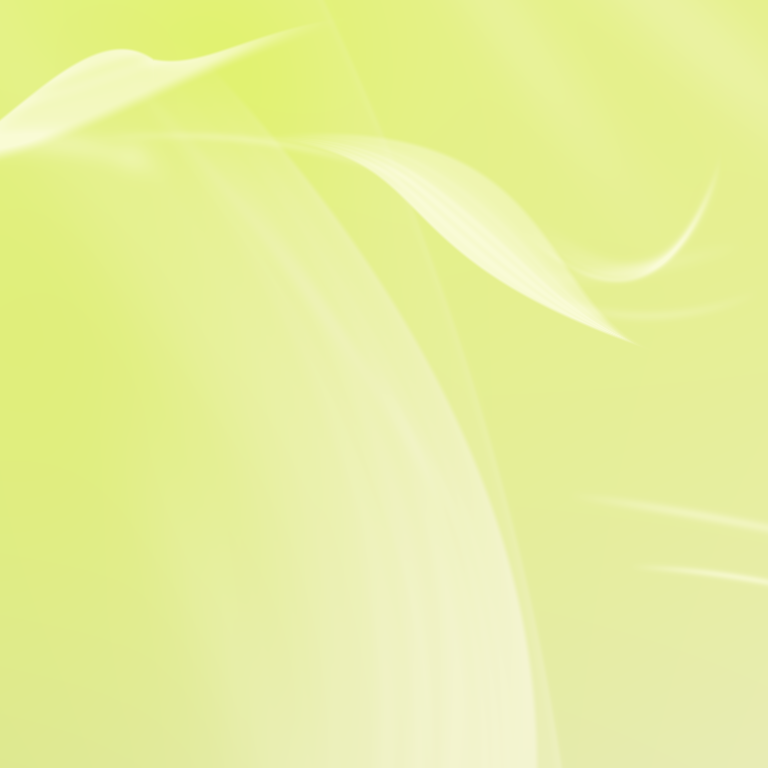
Write a three.js fragment shader that draws this background.

```glsl
varying vec2 vUv;

float hash(float n) {
  n = fract(n * 0.1031);
  n *= n + 33.33;
  return fract(n * (n + n));
}

float noise(float x) {
  float cell = floor(x);
  return mix(hash(cell), hash(cell + 1.0), smoothstep(0.0, 1.0, x - cell));
}

// Height, slope and parameter of a cubic curve whose x always increases
vec3 curveAt(float x, vec2 a, vec2 b, vec2 c, vec2 d) {
  float low = 0.0, high = 1.0;
  for (int i = 0; i < 16; i++) {
    float t = 0.5 * (low + high), s = 1.0 - t;
    float cx = s * s * s * a.x + 3.0 * s * t * (s * b.x + t * c.x) + t * t * t * d.x;
    if (cx < x) low = t;
    else high = t;
  }
  float t = 0.5 * (low + high), s = 1.0 - t;
  vec2 p = s * s * s * a + 3.0 * s * t * (s * b + t * c) + t * t * t * d;
  vec2 v = s * s * (b - a) + 2.0 * s * t * (c - b) + t * t * (d - c);
  return vec3(p.y, v.y / max(v.x, 0.001), t);
}

// Signed distance above a curve
float above(vec2 p, vec3 curve) {
  return (p.y - curve.x) / sqrt(1.0 + curve.y * curve.y);
}

float glow(float d, float width) {
  return exp(-d * d / (width * width));
}

// Thin thread that fades at both ends
float strand(vec2 p, vec2 a, vec2 b, vec2 c, vec2 d, float width) {
  vec3 curve = curveAt(p.x, a, b, c, d);
  return glow(above(p, curve), width) * sin(3.14159 * curve.z);
}

// Soft straight light ray through a point
float beam(vec2 p, vec2 origin, vec2 dir, float width) {
  vec2 q = p - origin;
  return glow((q.x * dir.y - q.y * dir.x) / length(dir), width);
}

vec3 background(vec2 p) {
  vec3 bottom = mix(vec3(0.87, 0.91, 0.57), vec3(0.91, 0.925, 0.71), p.x);
  vec3 top = mix(vec3(0.89, 0.95, 0.50), vec3(0.90, 0.94, 0.55), p.x);
  vec3 col = mix(bottom, top, 1.0 - pow(1.0 - p.y, 1.6));
  col = mix(col, vec3(0.88, 0.95, 0.41), 0.75 * exp(-dot(p - vec2(0.31, 0.92), p - vec2(0.31, 0.92)) * 35.0));
  vec2 q = (p - vec2(0.08, 0.55)) * vec2(1.0, 0.7);
  return mix(col, vec3(0.87, 0.93, 0.45), 0.6 * exp(-dot(q, q) * 18.0));
}

float sweepLight(vec2 p) {
  // Broad veil with a sharp right edge
  float y2 = p.y * p.y;
  float d = 0.70 - 0.51 * y2 - p.x;
  float steep = sqrt(1.0 + 1.04 * y2);
  float edge = smoothstep(-0.004, 0.005, d / steep);
  float fade = 1.0 - smoothstep(0.72, 0.97, p.y);
  float fibres = 0.88 + 0.16 * noise(d * 45.0 + p.y * 4.0) + 0.06 * noise(d * 130.0);
  float strength = mix(0.88, 0.32, smoothstep(0.0, 0.85, p.y));
  float light = edge * strength * fibres * fade * glow(max(d - 0.06, 0.0), mix(0.27, 0.19, p.y));
  light += 0.09 * edge * glow(d, 0.012) * fade;

  // Outer fold and inner crease
  float outer = 0.732 - 0.15 * p.y - 0.16 * y2 - p.x;
  float fold = smoothstep(-0.003, 0.004, outer) * (1.0 - edge);
  light += fold * (0.09 + 0.24 * (1.0 - p.y) * (1.0 - p.y)) * glow(outer, 0.10);
  light += 0.12 * glow(outer - 0.004, 0.006) * (1.0 - 0.5 * p.y);
  float crease = 0.74 - 0.34 * p.y - 0.33 * y2 - p.x;
  light += 0.13 * glow(crease, 0.014) * smoothstep(0.25, 0.45, p.y) * fade;
  return light;
}

float leftRibbon(vec2 p) {
  vec3 crest = p.x < 0.2
    ? curveAt(p.x, vec2(0.0, 0.844), vec2(0.07, 0.90), vec2(0.14, 0.965), vec2(0.20, 0.923))
    : curveAt(p.x, vec2(0.20, 0.923), vec2(0.27, 0.91), vec2(0.33, 0.965), vec2(0.47, 0.98));
  vec3 hem = curveAt(p.x, vec2(0.0, 0.80), vec2(0.14, 0.84), vec2(0.27, 0.93), vec2(0.47, 0.98));
  float up = above(p, hem), down = -above(p, crest);
  float body = smoothstep(-0.012, 0.008, up) * smoothstep(-0.002, 0.003, down);
  float light = body * (0.62 + 0.2 * glow(down, 0.012) + 0.12 * noise(up * 90.0 + p.x * 9.0));
  light *= 1.0 - smoothstep(0.24, 0.46, p.x);
  // Misty underside
  light += 0.35 * strand(p, vec2(-0.15, 0.77), vec2(0.0, 0.84), vec2(0.12, 0.82), vec2(0.23, 0.77), 0.018);
  return light + 0.18 * exp(-dot(p - vec2(0.175, 0.798), p - vec2(0.175, 0.798)) * 1500.0);
}

float rightRibbon(vec2 p) {
  vec3 crest = curveAt(p.x, vec2(0.326, 0.822), vec2(0.78, 0.87), vec2(0.68, 0.56), vec2(0.90, 0.528));
  vec3 hem = curveAt(p.x, vec2(0.326, 0.822), vec2(0.60, 0.80), vec2(0.46, 0.66), vec2(0.90, 0.528));
  float up = above(p, hem), down = -above(p, crest);
  float body = smoothstep(-0.002, 0.003, up) * smoothstep(-0.003, 0.005, down);
  float across = clamp(up / max(up + down, 0.001), 0.0, 1.0);
  float silk = mix(0.92, 0.48, smoothstep(0.25, 0.85, across)) + 0.16 * (noise(across * 14.0 + p.x * 5.0) - 0.5);
  float light = body * silk * smoothstep(0.32, 0.56, p.x) * (1.0 - smoothstep(0.78, 0.90, p.x));
  light += 0.3 * strand(p, vec2(0.12, 0.82), vec2(0.28, 0.83), vec2(0.40, 0.82), vec2(0.55, 0.76), 0.006);
  // Curling tail threads
  for (int i = 0; i < 4; i++) {
    float k = float(i);
    vec2 shift = vec2(0.004, 0.007) * k;
    light += (0.42 - 0.08 * k) * strand(p, vec2(0.68, 0.70) + shift, vec2(0.80, 0.59) + shift,
      vec2(0.88, 0.62) + shift, vec2(0.94, 0.79), 0.004 + 0.001 * k);
  }
  light += 0.25 * strand(p, vec2(0.72, 0.61), vec2(0.80, 0.58), vec2(0.90, 0.58), vec2(0.99, 0.62), 0.007);
  return light + 0.18 * strand(p, vec2(0.70, 0.64), vec2(0.78, 0.63), vec2(0.88, 0.66), vec2(0.97, 0.68), 0.010);
}

void main() {
  vec2 p = vUv;
  vec3 col = background(p);

  // Diagonal rays
  float rays = 0.22 * beam(p, vec2(0.64, 1.0), vec2(0.56, -0.83), 0.045) * smoothstep(0.6, 0.95, p.y);
  rays += 0.30 * beam(p, vec2(0.86, 1.0), vec2(0.72, -0.69), 0.055) * smoothstep(0.6, 0.95, p.y);
  rays += 0.14 * beam(p, vec2(0.21, 0.38), vec2(0.38, -0.92), 0.05) * (1.0 - smoothstep(0.2, 0.55, p.y));
  rays += 0.10 * beam(p, vec2(0.15, 0.72), vec2(0.55, -0.83), 0.06) * smoothstep(0.3, 0.6, p.y);
  col = mix(col, vec3(0.96, 0.97, 0.82), rays);
  col = mix(col, vec3(0.96, 0.96, 0.83), clamp(sweepLight(p), 0.0, 0.95));

  // Ribbons and wisps at the right border
  float light = leftRibbon(p) + rightRibbon(p);
  light += 0.5 * strand(p, vec2(0.74, 0.355), vec2(0.86, 0.34), vec2(1.0, 0.315), vec2(1.2, 0.27), 0.007);
  light += 0.7 * strand(p, vec2(0.82, 0.262), vec2(0.92, 0.258), vec2(1.0, 0.245), vec2(1.15, 0.21), 0.005);
  col = mix(col, vec3(0.98, 0.985, 0.85), clamp(light, 0.0, 0.95));
  gl_FragColor = vec4(col, 1.0);
}
```
